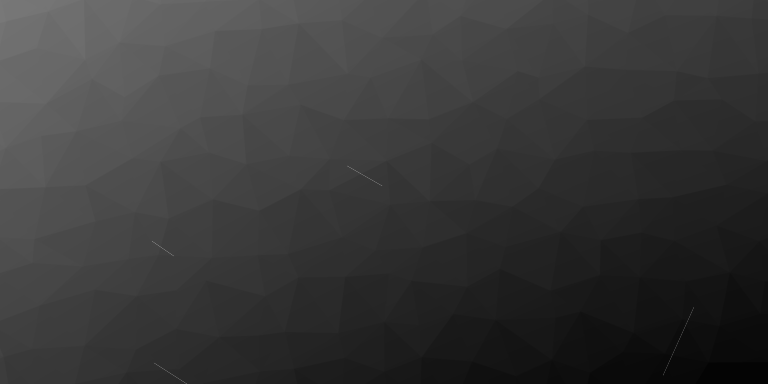
Give the GLSL for this background, as a Shadertoy shader.

```glsl
// Low-poly grey backdrop fading from a light upper left to a near-black lower right.
// A jittered, gently bent grid is split into triangles, each flat-shaded from the
// gradient at its centroid plus a faint random tint; a few hairlines lie on top.

const float CELL = 0.11; // facet size in canvas heights

vec2 hash2(vec2 p) {
    vec3 q = fract(p.xyx * vec3(0.1031, 0.1030, 0.0973));
    q += dot(q, q.yzx + 33.33);
    return fract((q.xx + q.yz) * q.zy);
}

// Facet rows climb from the left side, then level out.
float rowRise(float x) {
    return 0.055 - 0.11 * exp(-2.5 * x);
}

vec2 gridVertex(vec2 id) {
    vec2 v = (id + 0.56 * (hash2(id + 40.0) - 0.5)) * CELL;
    return v + vec2(0.0, rowRise(v.x));
}

// Blend of the four corner greys with a slight sag across the middle.
float gradient(vec2 p) {
    vec2 t = p / vec2(iResolution.x / iResolution.y, 1.0);
    float blend = mix(mix(0.225, 0.01, t.x), mix(0.47, 0.235, t.x), t.y);
    return blend - 0.09 * t.x * (1.0 - t.x);
}

// Signed distance to the line a-b, positive on its left.
float edgeSide(vec2 p, vec2 a, vec2 b) {
    vec2 e = normalize(b - a), d = p - a;
    return e.x * d.y - e.y * d.x;
}

// Returns (shade * coverage, coverage) of one counter-clockwise triangle.
vec2 facet(vec2 p, vec2 a, vec2 b, vec2 c, float px) {
    float inside = min(edgeSide(p, a, b), min(edgeSide(p, b, c), edgeSide(p, c, a)));
    float coverage = smoothstep(-0.8 * px, 0.8 * px, inside);
    vec2 centre = (a + b + c) / 3.0;
    float tint = 0.012 * (hash2(floor(centre * 700.0)).x - 0.5);
    // Shade partly from the point itself so that facets stay soft.
    return vec2(gradient(mix(centre, p, 0.25)) + tint, 1.0) * coverage;
}

float hairline(vec2 p, vec2 a, vec2 b, float px) {
    vec2 d = b - a;
    float t = clamp(dot(p - a, d) / dot(d, d), 0.0, 1.0);
    return 1.0 - smoothstep(0.0, 0.0005 + 0.5 * px, length(p - a - d * t));
}

void mainImage(out vec4 fragColor, in vec2 fragCoord) {
    vec2 p = fragCoord / iResolution.y;
    float px = 1.0 / iResolution.y;
    vec2 cell = floor((p - vec2(0.0, rowRise(p.x))) / CELL);

    // Gather the facets of nearby cells; the tiny base weight fills any gap.
    vec2 sum = vec2(gradient(p), 1.0) * 0.001;
    for (int j = -1; j <= 1; j++) {
        for (int i = -1; i <= 1; i++) {
            vec2 id = cell + vec2(i, j);
            vec2 a = gridVertex(id);
            vec2 b = gridVertex(id + vec2(1, 0));
            vec2 c = gridVertex(id + vec2(1, 1));
            vec2 d = gridVertex(id + vec2(0, 1));
            // Split each quad along its shorter diagonal.
            if (distance(a, c) < distance(b, d)) {
                sum += facet(p, a, b, c, px) + facet(p, a, c, d, px);
            } else {
                sum += facet(p, a, b, d, px) + facet(p, b, c, d, px);
            }
        }
    }
    float shade = max(sum.x / sum.y, 0.015);

    // Pale scratches
    float scratch = hairline(p, vec2(0.904, 0.568), vec2(0.995, 0.516), px);
    scratch = max(scratch, hairline(p, vec2(0.396, 0.372), vec2(0.453, 0.333), px));
    scratch = max(scratch, hairline(p, vec2(0.401, 0.055), vec2(0.487, 0.0), px));
    scratch = max(scratch, hairline(p, vec2(1.807, 0.2), vec2(1.727, 0.023), px));
    shade += 0.2 * scratch;

    fragColor = vec4(vec3(shade), 1.0);
}
```
